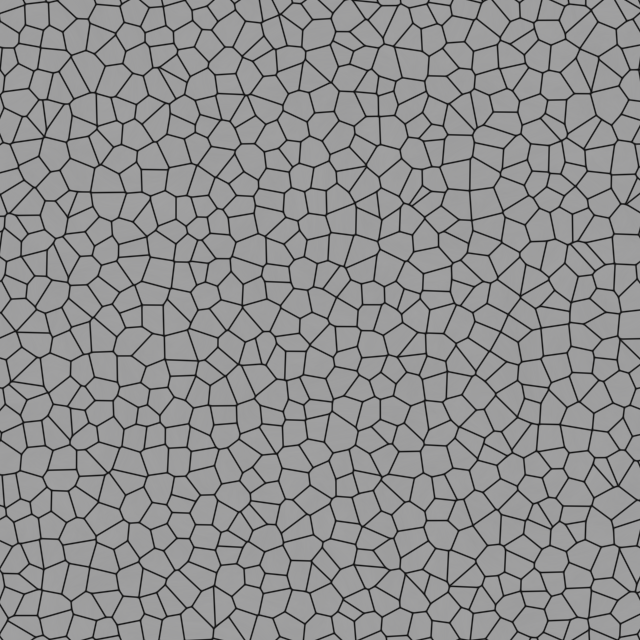
A Shadertoy shader for this pattern:

```glsl
const float CELLS = 27.0;          // cells along the canvas height
const float JITTER = 0.9;          // scatter of the cell seeds
const float LINE_HALF = 0.00112;   // half width of a joint
const float LINE_SOFT = 0.0013;    // least softness of its edge
const vec3 STONE = vec3(0.620, 0.620, 0.622);
const vec3 JOINT = vec3(0.078, 0.078, 0.080);

vec2 hash2(vec2 cell) {
    uvec2 q = uvec2(ivec2(cell) + 4096);
    q = q * 1664525u + 1013904223u;
    q.x += q.y * 1664525u;
    q.y += q.x * 1664525u;
    q ^= q >> 16u;
    q.x += q.y * 1664525u;
    q.y += q.x * 1664525u;
    q ^= q >> 16u;
    return vec2(q & 65535u) / 65535.0;
}

vec2 seedPoint(vec2 cell) {
    return cell + 0.5 + JITTER * (hash2(cell) - 0.5);
}

float smoothMin(float a, float b, float k) {
    float h = max(k - abs(a - b), 0.0) / k;
    return min(a, b) - 0.25 * h * h * k;
}

// Distance to the closest Voronoi border, rounded where borders meet
float borderDistance(vec2 p, float rounding) {
    vec2 home = floor(p);
    vec2 nearestCell = home;
    float nearest = 1e3;
    for (int y = -2; y <= 2; y++)
    for (int x = -2; x <= 2; x++) {
        vec2 cell = home + vec2(x, y);
        vec2 d = seedPoint(cell) - p;
        if (dot(d, d) < nearest) {
            nearest = dot(d, d);
            nearestCell = cell;
        }
    }

    vec2 toNearest = seedPoint(nearestCell) - p;
    float border = 10.0;
    for (int y = -2; y <= 2; y++)
    for (int x = -2; x <= 2; x++) {
        if (x == 0 && y == 0) continue;
        vec2 toOther = seedPoint(nearestCell + vec2(x, y)) - p;
        float d = dot(0.5 * (toNearest + toOther), normalize(toOther - toNearest));
        border = smoothMin(border, d, rounding);
    }
    return border;
}

// Layered, turned and warped sines, about -1 to 1
float mottle(vec2 p) {
    const mat2 TURN = mat2(0.80, 0.60, -0.60, 0.80);
    float sum = 0.0;
    float weight = 0.25;
    for (int i = 0; i < 7; i++) {
        p = TURN * p * 1.75;
        p += 0.9 * sin(p.yx * 0.7 + float(i));
        sum += weight * sin(p.x) * sin(p.y);
        weight *= 0.92;
    }
    return sum;
}

void mainImage(out vec4 fragColor, in vec2 fragCoord) {
    vec2 uv = fragCoord / iResolution.y;

    // Faintly uneven stone
    vec3 color = STONE + 0.012 * mottle(uv * 12.0);

    // Dark joints between the cells
    float d = borderDistance(uv * CELLS, 0.05) / CELLS;
    float soft = max(LINE_SOFT, 0.85 / iResolution.y);
    color = mix(JOINT, color, smoothstep(LINE_HALF - soft, LINE_HALF + soft, d));

    fragColor = vec4(color, 1.0);
}
```
